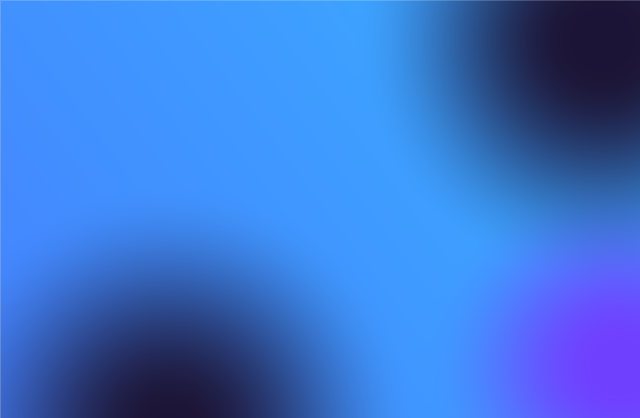
A WebGL 2 fragment shader for this background:

```glsl
#version 300 es
precision highp float;

uniform vec2 u_resolution;
out vec4 fragColor;

#define ASPECT 1.533
#define SKY_LOW vec3(0.270, 0.510, 1.0)
#define SKY_HIGH vec3(0.240, 0.632, 1.0)
#define NIGHT vec3(0.110, 0.080, 0.210)
#define VIOLET vec3(0.440, 0.250, 1.0)
#define NIGHT_TOP vec2(1.444, 0.905)
#define NIGHT_BOTTOM vec2(0.408, -0.035)
#define VIOLET_CENTER vec2(1.484, 0.123)
#define RIM_WIDTH 0.002
#define RIM_STRENGTH 0.18

// Soft disc: 1 inside the core radius, fading to 0 at the outer radius
float softDisc(vec2 p, vec2 center, float core, float outer) {
    return 1.0 - smoothstep(core, outer, length(p - center));
}

void main() {
    vec2 uv = gl_FragCoord.xy / u_resolution;
    vec2 p = uv * vec2(ASPECT, 1.0);

    // Diagonal blue gradient
    float slope = dot(p, vec2(0.8, 0.6));
    vec3 color = mix(SKY_LOW, SKY_HIGH, clamp(slope / 1.28, 0.0, 1.0));

    // Violet glow, then the dark clouds over it
    color = mix(color, VIOLET, softDisc(p, VIOLET_CENTER, 0.05, 0.47));
    color = mix(color, NIGHT, softDisc(p, NIGHT_TOP, 0.07, 0.60));
    color = mix(color, NIGHT, softDisc(p, NIGHT_BOTTOM, 0.04, 0.60));

    // Thin pale rim along the left and top edges
    float edge = min(p.x, 1.0 - p.y);
    float rim = 1.0 - smoothstep(0.5 * RIM_WIDTH, 1.5 * RIM_WIDTH, edge);
    color = mix(color, vec3(1.0), RIM_STRENGTH * rim);

    fragColor = vec4(color, 1.0);
}
```
